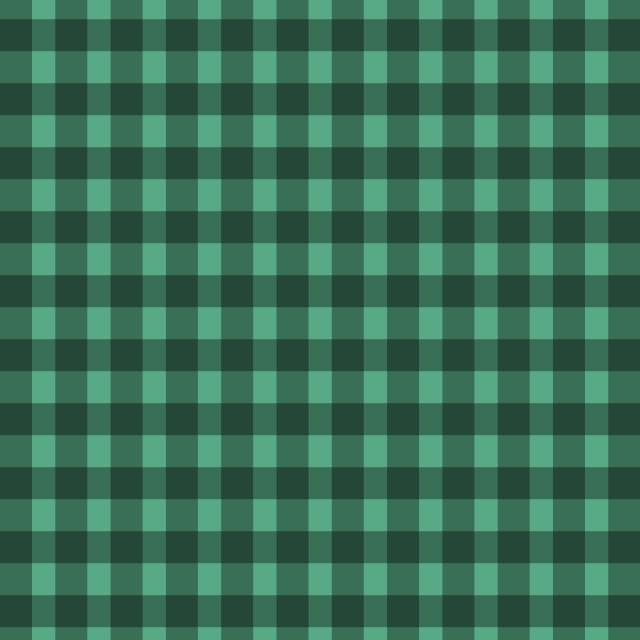
A WebGL 1 fragment shader for this pattern:

```glsl
precision highp float;
// Green gingham: translucent dark bands crossing on a light green ground.

#define GROUND_COLOR vec3(0.345, 0.665, 0.527)
#define BAND_TINT 0.648               // light left after passing one band
#define BAND_WIDTH 0.05               // same for both directions
#define BAND_PERIOD vec2(0.0864, 0.1) // spacing across and up
#define BAND_START vec2(0.0, 0.02)    // left and lower edge of the first band

uniform vec2 u_resolution;

// Pixel coverage of the repeated bands along x and y, with box-smoothed edges.
vec2 bandCoverage(vec2 position, float pixel) {
  vec2 fromCenter = position - BAND_START - 0.5 * BAND_WIDTH;
  vec2 offset = (fract(fromCenter / BAND_PERIOD + 0.5) - 0.5) * BAND_PERIOD;
  vec2 edgeDistance = 0.5 * BAND_WIDTH - abs(offset);
  return clamp(edgeDistance / pixel + 0.5, 0.0, 1.0);
}

void main() {
  float pixel = 1.0 / u_resolution.y;
  vec2 coverage = bandCoverage(gl_FragCoord.xy * pixel, pixel);

  // Each band multiplies the ground, so crossings darken twice.
  vec2 tint = mix(vec2(1.0), vec2(BAND_TINT), coverage);
  gl_FragColor = vec4(GROUND_COLOR * tint.x * tint.y, 1.0);
}
```
